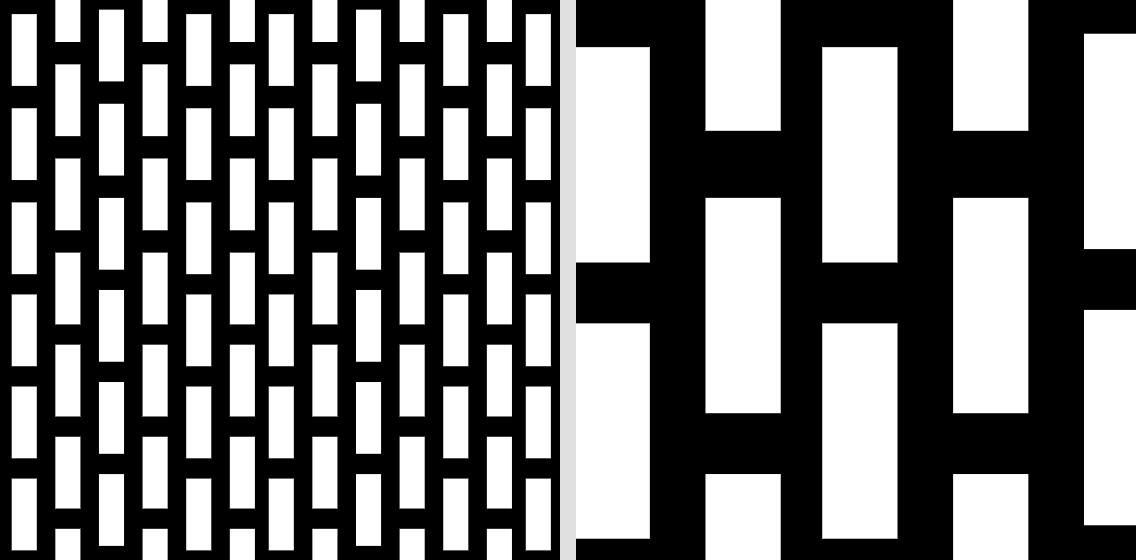
Left: the whole. Right: its middle third, enlarged.
A Shadertoy shader for this pattern:

```glsl
// White upright bars on black, in staggered columns like bricks on end.
// Columns come in groups of six with a narrower gap between groups;
// each column repeats a box, spaced slightly wider in the upper part.

// Signed distance to a box centred at the origin.
float boxDistance(vec2 p, vec2 halfSize) {
    vec2 d = abs(p) - halfSize;
    return length(max(d, 0.0)) + min(max(d.x, d.y), 0.0);
}

// Signed distance to the nearest bar; p runs rightward and downward.
float barDistance(vec2 p) {
    // Column within its group of six
    float groupX = mod(p.x - 0.0085, 0.4590);
    float column = clamp(floor((groupX - 0.0348) / 0.0779 + 0.5), 0.0, 5.0);
    float x = groupX - 0.0348 - column * 0.0779;

    // Odd columns are staggered; the third sits a little higher
    float anchor = mod(column, 2.0) > 0.5 ? 0.5152 : 0.4255;
    if (column == 2.0) anchor -= 0.0080;

    // Bars repeat both ways from the anchor
    float y = p.y - anchor;
    float pitch = y < 0.0 ? 0.1681 : 0.1644;
    y -= pitch * floor(y / pitch + 0.5);

    return boxDistance(vec2(x, y), vec2(0.0224, 0.0641));
}

void mainImage(out vec4 fragColor, in vec2 fragCoord) {
    vec2 uv = fragCoord / iResolution.y;
    float pixel = 1.0 / iResolution.y;

    // One-pixel edge coverage
    float d = barDistance(vec2(uv.x, 1.0 - uv.y));
    float coverage = clamp(0.5 - d / pixel, 0.0, 1.0);

    fragColor = vec4(vec3(coverage), 1.0);
}
```
